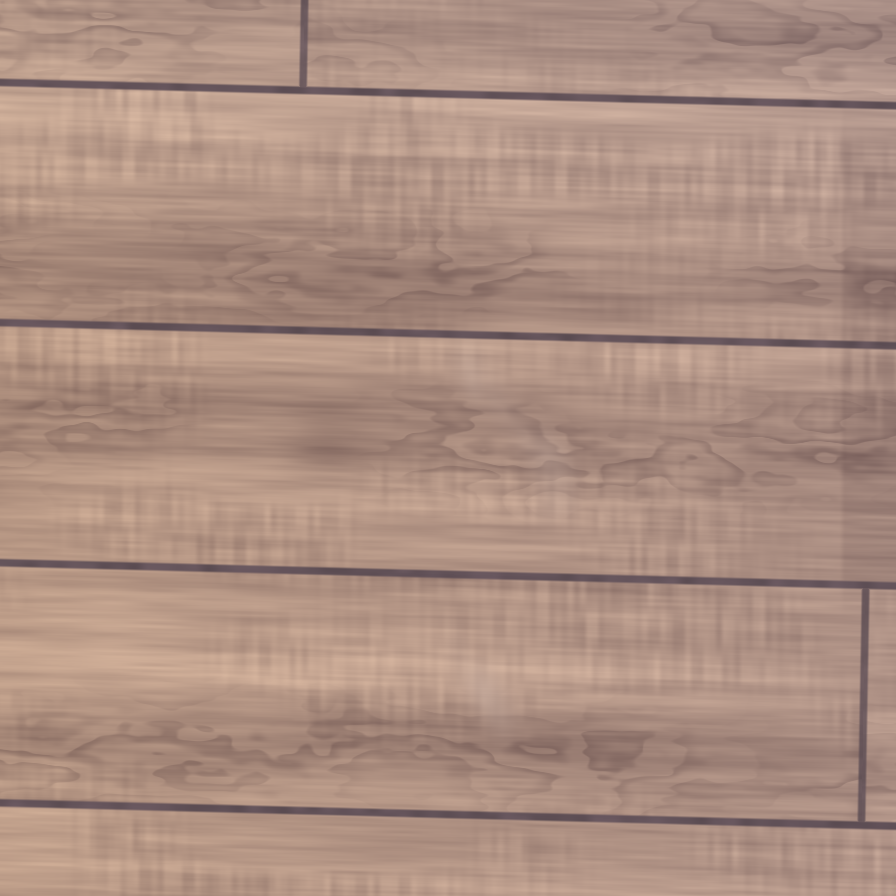
A three.js fragment shader for this texture:

```glsl
// Tan wood-look planks in slightly tilted staggered rows, with grain, a knot and dark seams.
varying vec2 vUv;

const float ROW_HEIGHT = 0.268;
const float ROW_START = 0.104;
const float ROW_TILT = 0.026;
const float JOINT_TILT = 0.018;
const float PLANK_LENGTH = 2.5;
const float JOINT_START = 0.960;
const float JOINT_SHIFT = 1.454;
const float SEAM_HALF_WIDTH = 0.0042;
const float SEAM_SOFTNESS = 0.0016;
const float SHADE_EDGE = 0.94;
const vec2 KNOT = vec2(0.365, 0.54);
const vec3 WOOD_DARK = vec3(0.47, 0.37, 0.35);
const vec3 WOOD_LIGHT = vec3(0.80, 0.68, 0.605);
const vec3 SEAM_COLOR = vec3(0.36, 0.30, 0.33);
const vec3 SCUFF_COLOR = vec3(0.78, 0.69, 0.65);

float hash(vec2 p) {
  return fract(sin(dot(p, vec2(127.1, 311.7))) * 43758.5453);
}

float noise(vec2 p) {
  vec2 i = floor(p);
  vec2 f = fract(p);
  f = f * f * (3.0 - 2.0 * f);
  return mix(mix(hash(i), hash(i + vec2(1.0, 0.0)), f.x),
             mix(hash(i + vec2(0.0, 1.0)), hash(i + 1.0), f.x), f.y);
}

float fbm(vec2 p) {
  float sum = 0.0;
  float amp = 0.533;
  for (int i = 0; i < 4; i++) {
    sum += amp * noise(p);
    p = p * 2.03 + 17.3;
    amp *= 0.5;
  }
  return sum;
}

float bell(float x, float width) {
  x /= width;
  return exp(-x * x);
}

// Dark contour lines with one crisp and one fading side.
float veins(vec2 p, float knot) {
  float level = fract(fbm(p * vec2(6.5, 4.5)) * 6.0 + p.y * 2.5 + knot * 2.0);
  return smoothstep(0.35, 0.88, level) * (1.0 - smoothstep(0.88, 1.0, level));
}

float woodTone(vec2 p, float row, vec2 seed) {
  float isKnotty = 1.0 - step(0.5, abs(mod(row, 3.0) - 1.0));
  float heart = bell(p.y - mix(0.23, 0.54, isKnotty), 0.20);
  vec2 k = p - KNOT;
  float knot = isKnotty * bell(k.x, 0.035 + 0.02 * noise(p * 30.0)) * bell(k.y, 0.12);
  vec2 q = p + seed;

  // Broad bands, long streaks and fine fibres
  float tone = 0.80 + 0.34 * (noise(q * vec2(1.6, 4.5)) - 0.5);
  tone += 0.48 * (fbm(q * vec2(4.5, 24.0)) - 0.5);
  tone += 0.15 * (noise(q * vec2(18.0, 75.0)) - 0.5);

  // Darker heartwood with curved figure
  tone -= heart * (0.10 + 0.32 * fbm(q * vec2(5.0, 7.0)));
  tone -= heart * 0.26 * veins(q, knot) * smoothstep(0.25, 0.65, noise(q * vec2(5.0, 3.0)));
  tone -= 0.28 * knot;

  // Short saw marks across the grain
  float sawn = smoothstep(0.35, 0.75, noise(q * vec2(7.0, 4.0) + 31.0)) * (1.0 - 0.8 * heart);
  tone -= 0.30 * sawn * (noise(q * vec2(145.0, 6.0)) - 0.35);
  return tone;
}

float seamMask(float d) {
  return 1.0 - smoothstep(SEAM_HALF_WIDTH - SEAM_SOFTNESS, SEAM_HALF_WIDTH + SEAM_SOFTNESS, d);
}

void main() {
  // Plank layout
  vec2 p = vUv + vec2(-JOINT_TILT * vUv.y, ROW_TILT * vUv.x);
  float v = (p.y - ROW_START) / ROW_HEIGHT;
  float row = floor(v);
  float across = fract(v);
  float along = p.x - JOINT_START - row * JOINT_SHIFT;
  float plank = floor(along / PLANK_LENGTH);
  float s = mod(along, PLANK_LENGTH);
  vec2 seed = 40.0 * vec2(hash(vec2(row, plank)), hash(vec2(plank, row + 9.0)));

  // Wood, with a faint shade step near the right
  float tone = woodTone(vec2(vUv.x, across), row, seed);
  float shade = smoothstep(SHADE_EDGE - 0.004, SHADE_EDGE + 0.004, vUv.x);
  shade *= smoothstep(0.30, 0.38, vUv.y) * (1.0 - smoothstep(0.80, 0.92, vUv.y));
  tone -= 0.16 * shade;
  vec3 color = mix(WOOD_DARK, WOOD_LIGHT, clamp(tone, 0.0, 1.1));

  // Warm left, cool right, paler top
  color *= mix(vec3(1.015, 1.0, 0.97), vec3(0.97, 0.965, 0.985), vUv.x);
  color += vec3(0.015, 0.022, 0.03) * smoothstep(0.6, 1.0, vUv.y);

  // Pale scuffs
  float scuff = bell(vUv.x - 0.58 - 0.05 * sin(vUv.y * 18.0), 0.025);
  scuff *= smoothstep(0.45, 0.8, noise(vUv * vec2(22.0, 9.0) + 5.0));
  scuff *= smoothstep(0.12, 0.25, vUv.y) * (1.0 - smoothstep(0.55, 0.65, vUv.y));
  color = mix(color, SCUFF_COLOR, 0.45 * scuff);

  // Seams between rows and at plank ends
  float rowSeam = seamMask(min(across, 1.0 - across) * ROW_HEIGHT);
  float endSeam = seamMask(min(s, PLANK_LENGTH - s));
  float seam = max(rowSeam, 0.85 * endSeam);
  vec3 seamColor = SEAM_COLOR * (0.92 + 0.2 * noise(vUv * vec2(60.0, 60.0)));
  gl_FragColor = vec4(mix(color, seamColor, 0.95 * seam), 1.0);
}
```
